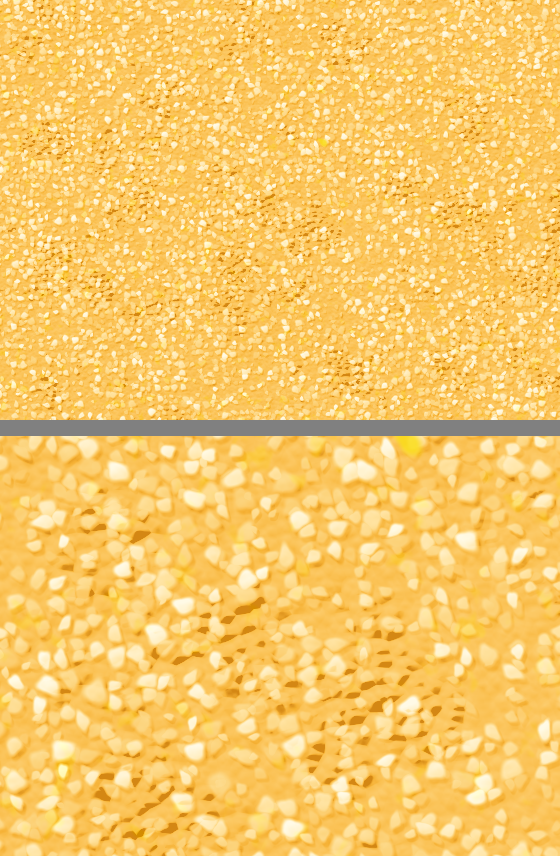
Top, the full canvas; bottom, a detail of the centre.
Reproduce this texture procedurally as a Shadertoy shader.

```glsl
// Sunlit ochre plaster packed with small pale pebbles.
// Jittered cells hold rounded, turned stones with cast shadows; embossed
// cellular noise roughens the soil, and one tone ramp colours everything.

const vec2 SHADOW_SHIFT = vec2(0.13, -0.19);   // in cells, away from the sun

vec3 hash3(vec2 cell) {
    vec3 h = fract(cell.xyx * vec3(0.1031, 0.1030, 0.0973));
    h += dot(h, h.yxz + 33.33);
    return fract((h.xxy + h.yzz) * h.zyx);
}

mat2 turn(float angle) {
    float c = cos(angle), s = sin(angle);
    return mat2(c, s, -s, c);
}

// Broad uneven patches from layered sines, about -1 to 1
float drift(vec2 p) {
    float sum = 0.0, gain = 0.5;
    for (int i = 0; i < 4; i++) {
        p = turn(1.1) * p * 1.7 + 2.3;
        sum += gain * sin(p.x + 1.4 * sin(p.y)) * cos(0.8 * p.y + sin(p.x * 0.7));
        gain *= 0.75;
    }
    return sum;
}

// Distance to the nearest scattered cell point
float cellular(vec2 p) {
    vec2 base = floor(p);
    float nearest = 4.0;
    for (int y = -1; y <= 1; y++)
    for (int x = -1; x <= 1; x++) {
        vec2 cell = base + vec2(x, y);
        vec2 q = p - cell - hash3(cell).xy;
        nearest = min(nearest, dot(q, q));
    }
    return sqrt(nearest);
}

// Slope of the cellular relief towards the sun
float emboss(vec2 p, float reach) {
    return cellular(p + reach * vec2(-0.5, 0.8)) - cellular(p);
}

// Radius of a lumpy oval stone: 1 on its outline
float stoneRadius(vec2 q, vec2 axes, float phase) {
    q /= axes;
    float a = atan(q.y, q.x + 1e-5);
    return length(q) * (1.0 + 0.10 * sin(3.0 * a + phase) + 0.06 * sin(4.0 * a - 2.0 * phase));
}

// Stone layer: x = added light, y = cast shadow, z = cover
vec3 stones(vec2 p, float scale, float seed, float density, vec2 lightRange) {
    vec2 g = p * scale + seed, base = floor(g);
    vec3 result = vec3(0.0);
    for (int y = -1; y <= 1; y++)
    for (int x = -1; x <= 1; x++) {
        vec2 cell = base + vec2(x, y);
        vec3 place = hash3(cell), look = hash3(cell + 71.7);
        float patchDensity = density + 0.22 * drift((cell - seed) / scale * 5.0);
        if (place.z > patchDensity) continue;

        vec2 q = g - cell - 0.5 - 0.75 * (place.xy - 0.5);
        vec2 axes = mix(0.29, 0.52, look.x) * vec2(1.0, mix(0.55, 0.95, look.y));
        mat2 pose = turn(6.28 * fract(look.z * 7.0));
        float phase = 6.28 * look.y;
        float r = stoneRadius(pose * q, axes, phase);
        float shade = stoneRadius(pose * (q - SHADOW_SHIFT), axes, phase);

        float cover = smoothstep(1.2, 0.62, r);
        float dome = 1.0 + dot(q, vec2(-0.25, 0.45));
        float light = mix(lightRange.x, lightRange.y, look.z) * dome;
        result = max(result, vec3(cover * light, smoothstep(1.2, 0.8, shade), cover));
    }
    return result;
}

// Ochre ramp from deep shadow (0) to pale stone (7)
vec3 ochre(float tone) {
    vec3 ramp[8] = vec3[8](
        vec3(0.83, 0.53, 0.08), vec3(0.96, 0.69, 0.20),
        vec3(0.98, 0.75, 0.31), vec3(0.99, 0.79, 0.40),
        vec3(0.99, 0.84, 0.51), vec3(1.00, 0.89, 0.63),
        vec3(1.00, 0.94, 0.78), vec3(1.00, 0.98, 0.90));
    vec3 colour = ramp[0];
    for (int i = 1; i < 8; i++)
        colour = mix(colour, ramp[i], clamp(tone - float(i - 1), 0.0, 1.0));
    return colour;
}

void mainImage(out vec4 fragColor, in vec2 fragCoord) {
    vec2 p = fragCoord / iResolution.y;

    // Rough soil with a few deeper crevices
    float patches = drift(p * 5.0 + 9.0);
    float crumbs = emboss(p * vec2(60.0, 85.0), 0.35);
    float grit = emboss(turn(0.6) * p * 120.0 + 40.0, 0.4);
    float soil = 2.4 + 0.25 * patches + 1.3 * crumbs + 0.9 * grit;
    float rough = smoothstep(0.1, 0.7, drift(p * 9.0 + 31.0));
    soil -= 3.0 * rough * smoothstep(0.08, 0.3, -crumbs);

    // Large pale stones over smaller, duller ones
    vec3 small = stones(p, 70.0, 19.3, 0.60, vec2(0.6, 2.7));
    vec3 large = stones(p, 50.0, 5.7, 0.76, vec2(1.1, 4.3));
    float cover = max(small.z, large.z);
    float shadow = max(0.7 * small.y, large.y) * (1.0 - cover);
    float tone = mix(soil, 2.4 + 0.4 * (soil - 2.4), cover);
    tone += max(small.x, large.x) - 1.15 * shadow;
    vec3 colour = ochre(tone);

    // Lemon stains and one bright yellow fleck
    float stain = smoothstep(0.35, 0.9, drift(p * 38.0 + 4.0));
    colour += stain * vec3(0.0, 0.02, -0.10);
    float fleck = stoneRadius(turn(0.7) * (p - vec2(0.769, 0.661)), vec2(0.013, 0.008), 1.0);
    colour = mix(colour, vec3(0.98, 0.87, 0.08), 0.8 * smoothstep(1.3, 0.5, fleck));

    fragColor = vec4(clamp(colour, 0.0, 1.0), 1.0);
}
```
